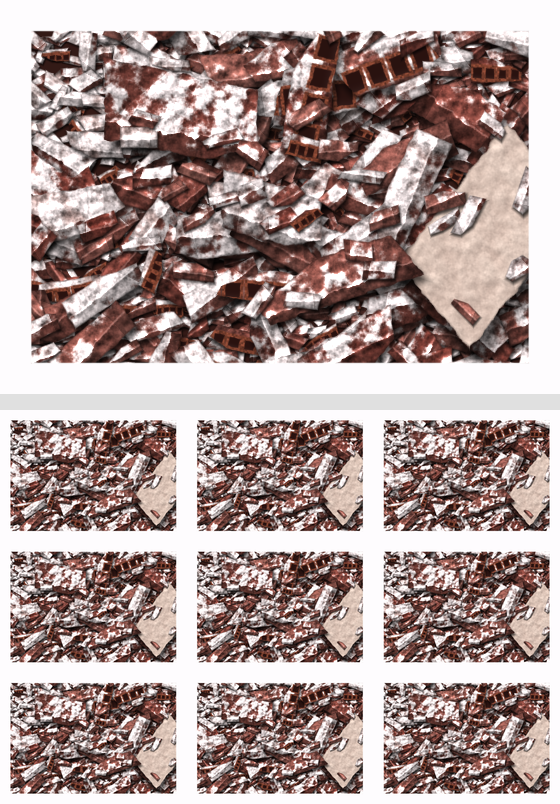
Top: one tile. Bottom: repeated 3 by 3.
This texture is drawn by a Shadertoy shader. Its source:

```glsl
vec2 hash2(vec2 p) {
    vec3 q = fract(p.xyx * vec3(.1031, .1030, .0973));
    q += dot(q, q.yzx + 33.33);
    return fract((q.xx + q.yz) * q.zy);
}

float noise(vec2 p) {
    vec2 i = floor(p), f = fract(p);
    f *= f * (3. - 2. * f);
    return mix(mix(hash2(i).x, hash2(i + vec2(1, 0)).x, f.x),
               mix(hash2(i + vec2(0, 1)).x, hash2(i + 1.).x, f.x), f.y);
}

float fbm(vec2 p) {
    float sum = 0., amp = .53;
    for (int i = 0; i < 4; i++) {
        sum += amp * noise(p);
        p = mat2(1.6, 1.2, -1.2, 1.6) * p + 3.7;
        amp *= .5;
    }
    return sum;
}

// Sheared block with one broken corner
float outline(vec2 q, vec2 size, vec2 r) {
    vec2 e = abs(q + (r - .5) * vec2(.9, .25) * q.yx) - size;
    vec2 corner = normalize(size.yx * (step(.5, fract(r * 7.)) * 2. - 1.));
    float cut = dot(q, corner) - size.y * mix(.85, 1.6, fract(r.x * 13.));
    return max(max(e.x, e.y), cut);
}

// kind: 0 solid, 1 hollow brick, 2 flat slab
void chunk(inout vec3 col, vec2 p, vec2 size, float angle, vec2 seed, float dust, int kind) {
    if (length(p) > length(size) * 1.25 + .03) return;
    float c = cos(angle), s = sin(angle), px = 1. / iResolution.y;
    mat2 toLocal = mat2(c, -s, s, c);
    vec2 q = toLocal * p, r = hash2(seed + 2.7), t = hash2(seed + 71.3);

    // Cast shadow
    float shade = outline(q - toLocal * vec2(.12, -.25) * size.y, size, r) / size.y;
    col *= mix(.32, 1., smoothstep(-.25, .35, shade));

    vec2 g = q * 34. + seed * 5.3;
    float n = fbm(g);
    float d = outline(q, size, r) + (n - .5) * min(.22 * size.y, .016);
    if (d > px) return;

    // Facets: lit top, front below it, broken end
    float split = q.y + (t.x - .5) * .2 * q.x + size.y * (r.x * .75 - .1) + (n - .5) * .3 * size.y;
    float top = kind == 2 ? 1. : smoothstep(-px, px, split);
    float end = (q.x * sign(r.y - .5) + q.y * (t.y - .3)) / size.x - .62;
    end = kind == 2 ? 0. : smoothstep(0., .03, end + (n - .5) * .1);

    // Brick body under plaster dust
    float grain = noise(q * 210. + seed);
    float bump = n - fbm(g + toLocal * vec2(-.25, .4));
    vec3 brick = mix(vec3(.42, .18, .15), vec3(.66, .44, .40), r.y * .55 + n * .5);
    vec3 plaster = mix(vec3(.67, .56, .54), vec3(.93, .88, .88), smoothstep(.2, .65, n + t.y * .15));
    float cover = smoothstep(.36, .62, n + dust - .5 - .3 * (1. - top) - .1 * end);
    float ridges = t.x > .55 ? sin(q.y * 330.) * .09 : 0.;
    vec3 body = mix(brick * (1. + ridges * 1.5), plaster * (1. + ridges * .5), cover);
    if (kind == 2) body = mix(vec3(.78, .68, .63), vec3(.87, .79, .74), n);

    body *= mix(.66, 1.04, top) * mix(1., .78, end);
    body *= 1. + bump * (kind == 2 ? .3 : 1.5) + (grain - .5) * (kind == 2 ? .08 : .24);
    body += .13 * smoothstep(.004, 0., abs(split - .003)) * float(kind != 2);
    body *= mix(1., .8, smoothstep(-.006, 0., d));

    // Row of square cavities
    if (kind == 1) {
        float pitch = size.x * .5;
        vec2 h = vec2((fract(q.x / pitch) - .5) * pitch, q.y + size.y * .3);
        vec2 e = abs(h) - vec2(pitch * .31, size.y * .4);
        float hole = max(e.x, e.y) + (n - .5) * .008;
        body = mix(body, vec3(.48, .25, .18) * (.7 + .6 * grain), smoothstep(.012, .006, hole));
        body = mix(body, vec3(.16, .07, .06) + .1 * smoothstep(0., -size.y, h.y), smoothstep(px, -px, hole));
    }
    col = mix(col, body, smoothstep(px, -px, d));
}

// Wrapping grid of jittered pieces, upper rows first
void scatter(inout vec3 col, vec2 p, vec2 grid, float layer, float density) {
    vec2 cell = vec2(64. / 45., 1.) / grid, home = floor(p / cell);
    for (int j = 1; j >= -1; j--)
    for (int i = -1; i <= 1; i++) {
        vec2 id = home + vec2(i, j);
        vec2 seed = mod(id, grid) + layer * 37.;
        vec2 a = hash2(seed), b = hash2(seed + 19.1), k = hash2(seed + 53.7);
        vec2 centre = (id + .5 + (a - .5) * .6) * cell;
        float pale = smoothstep(.55, .15, centre.x) * smoothstep(.45, .7, centre.y);
        if (k.x > density * (grid.x < 20. ? 1. - pale : 1.)) continue;
        vec2 size = cell.y * vec2(mix(.5, .85, b.x), mix(.22, .42, b.y));
        float dust = mix(.2, .95, k.y) + pale * .35;
        chunk(col, p - centre, size, (a.y + a.x - 1.) * 1.5 + .15, seed, dust, fract(k.y * 31.) > .94 ? 1 : 0);
    }
}

void mainImage(out vec4 fragColor, in vec2 fragCoord) {
    vec2 uv = fragCoord / iResolution.xy;
    vec2 p = uv * vec2(64. / 45., 1.);
    vec3 col = vec3(.2, .1, .085);

    // Rubble from fine to coarse
    scatter(col, p, vec2(34, 24), 1., 1.);
    scatter(col, p, vec2(24, 17), 2., .9);
    scatter(col, p, vec2(13, 9), 3., .85);
    scatter(col, p, vec2(9, 6), 4., .6);

    // Large fragments
    chunk(col, p - vec2(.98, .84), vec2(.12, .06), .35, vec2(3, 8), .6, 1);
    chunk(col, p - vec2(.46, .71), vec2(.20, .10), -.25, vec2(5, 2), .55, 0);
    chunk(col, p - vec2(.79, .77), vec2(.15, .055), 1.33, vec2(9, 4), .6, 1);
    chunk(col, p - vec2(1.24, .40), vec2(.22, .14), .8, vec2(6, 11), .9, 2);
    chunk(col, p - vec2(1.04, .52), vec2(.15, .05), 1.1, vec2(12, 7), .95, 0);
    chunk(col, p - vec2(.19, .46), vec2(.12, .06), .25, vec2(2, 14), .95, 0);
    chunk(col, p - vec2(.69, .46), vec2(.13, .07), -.3, vec2(8, 5), 1., 0);
    chunk(col, p - vec2(.84, .29), vec2(.20, .06), .36, vec2(4, 17), .4, 0);
    scatter(col, p, vec2(21, 15), 5., .2);

    // White margin
    vec2 edge = abs(uv - .5) - vec2(.444, .421);
    float margin = max(edge.x * 64. / 45., edge.y);
    float px = 1. / iResolution.y;
    col = mix(col, vec3(.995, .99, .995), smoothstep(-px, px, margin));
    fragColor = vec4(clamp(col, 0., 1.), 1.);
}
```
